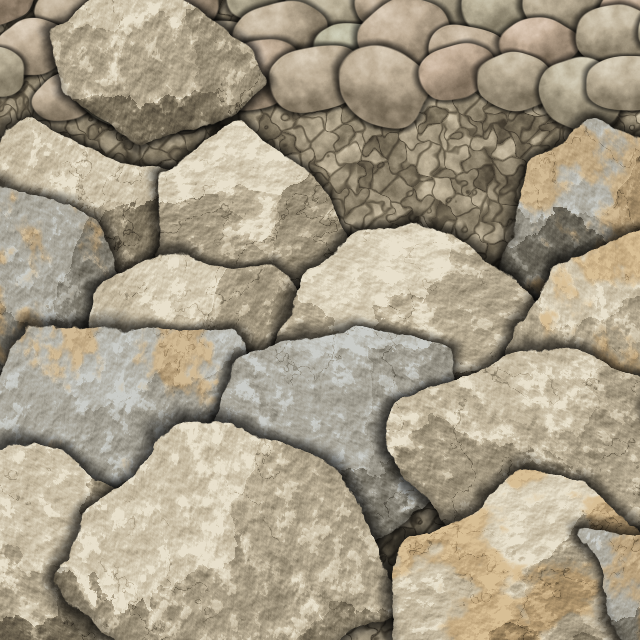
Reproduce this texture procedurally as a WebGL 2 fragment shader.

```glsl
#version 300 es
precision highp float;
// A bank of rough quarry boulders with rounded cobbles behind and rubble in the gaps.
// Rows are painted from back to front; each boulder is a convex outline carrying
// tilted facets, lit from the upper left and weathered with fractal noise.
uniform vec2 u_resolution;
out vec4 fragColor;

const float TAU = 6.2831853;
const vec3 LIGHT = vec3(-0.34, 0.78, 0.53);

float hash(vec2 p) {
  vec3 q = fract(p.xyx * 0.1031);
  q += dot(q, q.yzx + 33.33);
  return fract((q.x + q.y) * q.z);
}

vec2 direction(float angle) { return vec2(cos(angle), sin(angle)); }

vec2 rotate(vec2 p, float angle) {
  vec2 d = direction(angle);
  return vec2(d.x * p.x + d.y * p.y, d.x * p.y - d.y * p.x);
}

float noise(vec2 p) {
  vec2 i = floor(p), f = fract(p);
  f = f * f * (3.0 - 2.0 * f);
  return mix(mix(hash(i), hash(i + vec2(1, 0)), f.x),
             mix(hash(i + vec2(0, 1)), hash(i + vec2(1, 1)), f.x), f.y);
}

// Fractal noise centred on zero
float fbm(vec2 p) {
  float sum = -0.52, amplitude = 0.5;
  for (int i = 0; i < 5; i++) {
    sum += amplitude * noise(p);
    p = rotate(p, 0.6) * 2.03 + 7.1;
    amplitude *= 0.54;
  }
  return sum;
}

float smoothMax(float a, float b, float k) {
  float h = max(k - abs(a - b), 0.0) / k;
  return max(a, b) + h * h * k * 0.25;
}

// Tone from crevice dark through sand to dusty pale
vec3 earth(float t) {
  vec3 color = mix(vec3(0.10, 0.08, 0.06), vec3(0.47, 0.43, 0.35), clamp(t / 0.45, 0.0, 1.0));
  color = mix(color, vec3(0.76, 0.71, 0.61), clamp((t - 0.45) / 0.33, 0.0, 1.0));
  return mix(color, vec3(0.91, 0.88, 0.80), clamp((t - 0.78) / 0.25, 0.0, 1.0));
}

// Rounded polygon of about unit radius
float stoneOutline(vec2 p, float seed) {
  float d = -1.0;
  for (float i = 0.0; i < 7.0; i++) {
    float angle = TAU * (i + 0.7 * hash(vec2(i, seed))) / 7.0;
    float reach = mix(0.74, 1.02, hash(vec2(i + 20.0, seed)));
    d = smoothMax(d, dot(p, direction(angle)) - reach, 0.06);
  }
  return d;
}

// Normal of the topmost facet (xyz) and closeness to its border (w)
vec4 stoneFacet(vec2 p, float seed) {
  vec2 slope = 0.35 * (vec2(hash(vec2(41, seed)), hash(vec2(42, seed))) - 0.5);
  float lowest = 0.38 - dot(p, slope), second = 9.0;
  for (float i = 0.0; i < 5.0; i++) {
    vec2 facing = direction(TAU * (i + 0.6 * hash(vec2(i + 50.0, seed))) / 5.0);
    float steep = mix(0.5, 1.3, hash(vec2(i + 60.0, seed)));
    float h = steep * (mix(0.6, 1.0, hash(vec2(i + 70.0, seed))) - dot(p, facing));
    if (h < lowest) { second = lowest; lowest = h; slope = facing * steep; }
    else second = min(second, h);
  }
  return vec4(normalize(vec3(slope, 1.0)), second - lowest);
}

// Weathered surface: grit, ledges, cracks, worn edges, rust and grey stain
vec3 stoneColor(vec2 p, vec2 uv, float seed) {
  vec2 q = rotate(uv, TAU * hash(vec2(80, seed))) * vec2(1.0, 1.3) + seed;
  float broad = fbm(q * 8.0), grain = fbm(q * 42.0);
  float relief = grain - fbm(q * 42.0 + rotate(vec2(-0.07, 0.15), TAU * hash(vec2(80, seed))));
  float ledge = fbm(q * 13.0 + 3.0);
  vec4 facet = stoneFacet(p + 0.5 * vec2(broad, ledge) + 0.12 * grain, seed);
  float tone = 0.49 + 0.43 * max(dot(facet.xyz, LIGHT), 0.0);
  tone += 0.2 * broad + 0.22 * grain + 0.75 * relief;
  tone += 0.16 * exp(-facet.w * 22.0) * smoothstep(-0.08, 0.12, grain);
  tone += 0.12 * smoothstep(0.12, 0.18, grain);
  tone -= 0.22 * smoothstep(0.012, 0.0, abs(ledge)) * smoothstep(0.0, 0.1, broad);
  tone += 0.12 * (hash(vec2(81, seed)) - 0.5);
  float rust = step(0.6, hash(vec2(82, seed))) * smoothstep(-0.02, 0.12, broad + 0.3 * grain);
  float grey = step(hash(vec2(83, seed)), 0.25);
  vec3 tint = mix(vec3(1.0), vec3(0.87, 0.91, 0.98), grey);
  return earth(tone) * mix(tint, vec3(0.91, 0.8, 0.64), rust * 0.75);
}

vec3 paintBoulder(vec3 color, vec2 uv, vec2 center, float radius, float seed, float pixel) {
  vec2 p = (uv - center) / radius * vec2(0.92, 1.08);
  if (dot(p, p) > 2.4) return color;
  p += 0.2 * (vec2(noise(uv * 11.0 + seed), noise(uv * 11.0 - seed)) - 0.5);
  float d = stoneOutline(p, seed) + 0.09 * fbm(uv * 30.0 + seed);
  color *= mix(0.28, 1.0, smoothstep(-0.02, 0.13, d));
  if (d > 0.03) return color;
  float edge = 0.8 * pixel / radius;
  float underside = smoothstep(-0.07, 0.0, d) * step(p.y, 0.0);
  vec3 surface = stoneColor(p, uv, seed) * (1.0 - 0.2 * underside);
  return mix(color, surface, smoothstep(edge, -edge, d));
}

vec3 paintCobble(vec3 color, vec2 uv, vec2 center, float radius, float seed, float pixel) {
  vec2 p = rotate(uv - center, 0.9 * (hash(vec2(1, seed)) - 0.5)) / radius;
  p *= vec2(0.85, mix(1.0, 1.35, hash(vec2(2, seed))));
  float d = length(p) - 1.0 + 0.2 * (noise(p * 1.5 + seed) - 0.5);
  if (d > 0.3) return color;
  color *= mix(0.4, 1.0, smoothstep(0.0, 0.2, d));
  vec3 normal = vec3(p, sqrt(max(1.0 - dot(p, p), 0.0)));
  float tone = 0.53 + 0.36 * max(dot(normal, LIGHT), 0.0) + 0.35 * fbm(uv * 55.0 + seed);
  vec3 tint = mix(vec3(1.0, 0.95, 0.96), vec3(0.94, 0.99, 0.99), hash(vec2(3, seed)));
  float edge = pixel / radius;
  return mix(color, earth(tone) * tint, smoothstep(edge, -edge, d));
}

// Broken chips: nearest-cell pattern in dusty soil
vec3 rubble(vec2 uv) {
  vec2 p = uv * 36.0 + 0.9 * noise(uv * 70.0), cell = floor(p), id = cell;
  float first = 9.0, second = 9.0;
  for (int k = 0; k < 9; k++) {
    vec2 c = cell + vec2(k % 3 - 1, k / 3 - 1);
    float d = length(c + vec2(hash(c), hash(c + 31.0)) - p);
    if (d < first) { second = first; first = d; id = c; }
    else second = min(second, d);
  }
  float tone = mix(0.42, 0.72, hash(id + 9.0)) + 0.45 * fbm(uv * 60.0);
  return earth(tone * mix(0.55, 1.0, smoothstep(0.0, 0.25, second - first)));
}

void main() {
  vec2 uv = gl_FragCoord.xy / u_resolution.y;
  float pixel = 1.0 / u_resolution.y;
  vec3 color = rubble(uv);
  // Cobbles at the back
  for (float i = 0.0; i < 33.0; i++) {
    float row = floor(i / 11.0), seed = i + 200.0;
    vec2 jitter = vec2(hash(vec2(4, seed)), hash(vec2(5, seed))) - 0.5;
    vec2 center = vec2((mod(i, 11.0) + 0.5 * mod(row, 2.0)) * 0.1, 1.0 - 0.065 * row);
    float radius = mix(0.048, 0.064, hash(vec2(6, seed)));
    if (uv.y > 0.75) color = paintCobble(color, uv, center + 0.04 * jitter, radius, seed, pixel);
  }
  // Boulders growing toward the front
  for (float row = 0.0; row < 5.0; row++) {
    float size = mix(0.14, 0.235, row / 4.0);
    for (float column = 0.0; column < 6.0; column++) {
      float seed = row * 7.0 + column + 3.0;
      vec2 jitter = vec2(hash(vec2(7, seed)), hash(vec2(8, seed))) - 0.5;
      vec2 center = vec2((column + 0.5 * mod(row, 2.0)) * size * 1.65, 0.88 - 0.2 * row);
      center += jitter * vec2(0.09, 0.07);
      float radius = size * mix(0.9, 1.15, hash(vec2(10, seed)));
      bool missing = hash(vec2(9, seed)) < 0.06 || (row < 0.5 && column > 1.5);
      if (!missing) color = paintBoulder(color, uv, center, radius, seed, pixel);
    }
  }
  fragColor = vec4(color, 1.0);
}
```
